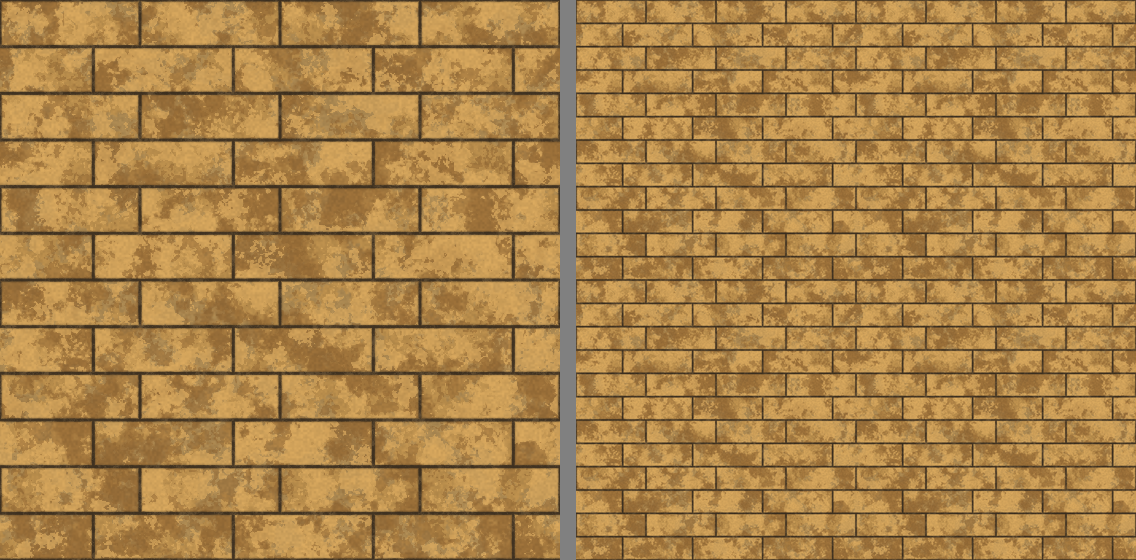
Left: one tile. Right: repeated 2 by 2.
Write a WebGL 1 fragment shader that draws this texture.

```glsl
precision highp float;

uniform vec2 u_resolution;

#define BRICKS vec2(4.0, 12.0)
#define ROW_SHIFT 0.66667
#define JOINT_HALF_WIDTH 0.0027
#define JOINT_SOFTNESS 0.0011
#define JOINT_WOBBLE 0.0016
#define BRICK_VARIATION 0.07
#define LIGHT vec3(0.83, 0.645, 0.36)
#define TAN vec3(0.72, 0.55, 0.295)
#define BROWN vec3(0.56, 0.395, 0.195)
#define OLIVE vec3(0.64, 0.52, 0.325)
#define MORTAR vec3(0.235, 0.185, 0.125)
#define MORTAR_DUST vec3(0.42, 0.34, 0.23)

float hash(vec2 p, float seed) {
  vec3 q = fract((p.xyx + seed * vec3(1.37, 2.71, 1.93)) * vec3(0.1031, 0.1030, 0.0973));
  q += dot(q, q.yzx + 33.33);
  return fract((q.x + q.y) * q.z);
}

// Value noise on a lattice that wraps at the canvas edges
float noise(vec2 uv, float cells, float seed) {
  vec2 p = uv * cells;
  vec2 i = floor(p);
  vec2 f = fract(p);
  f = f * f * (3.0 - 2.0 * f);
  vec2 a = mod(i, cells);
  vec2 b = mod(i + 1.0, cells);
  return mix(mix(hash(a, seed), hash(vec2(b.x, a.y), seed), f.x),
             mix(hash(vec2(a.x, b.y), seed), hash(b, seed), f.x), f.y);
}

float fbm(vec2 uv, float cells, float gain, float seed) {
  float sum = 0.0;
  float total = 0.0;
  float weight = 1.0;
  for (int octave = 0; octave < 5; octave++) {
    sum += weight * noise(uv, cells, seed);
    total += weight;
    weight *= gain;
    cells *= 2.0;
    seed += 7.3;
  }
  return sum / total;
}

// Mottled stone: soft clouds under crumbly flakes of several tints
vec3 stone(vec2 uv, float seed, float tone) {
  float cloud = fbm(uv, 14.0, 0.6, seed);
  float flakes = fbm(uv, 22.0, 0.8, seed + 11.0);
  float stain = fbm(uv, 15.0, 0.72, seed + 23.0);
  float moss = fbm(uv, 18.0, 0.75, seed + 37.0);
  float grain = noise(uv, 256.0, seed + 51.0);

  vec3 color = mix(TAN, LIGHT, 0.75 * smoothstep(0.38, 0.62, cloud + tone));
  color = mix(color, OLIVE, 0.7 * smoothstep(0.50, 0.60, moss));
  color = mix(color, BROWN, 0.65 * smoothstep(0.47, 0.64, stain - tone));
  color = mix(color, LIGHT, 0.75 * smoothstep(0.525, 0.555, flakes + 0.35 * (cloud - stain)));
  color = mix(color, BROWN, 0.5 * smoothstep(0.555, 0.585, 1.0 - flakes + 0.4 * (stain - 0.5)));
  return color * (0.95 + 0.1 * grain);
}

void main() {
  vec2 uv = gl_FragCoord.xy / u_resolution;
  float pixel = 1.0 / min(u_resolution.x, u_resolution.y);

  // Running bond: every other row is shifted
  vec2 grid = uv * BRICKS;
  float row = floor(grid.y);
  grid.x -= ROW_SHIFT * (1.0 - mod(row, 2.0));
  vec2 brick = mod(floor(grid), BRICKS);
  vec2 toEdge = (0.5 - abs(fract(grid) - 0.5)) / BRICKS;
  float edge = min(toEdge.x, toEdge.y);

  // Each brick has its own mottling and tone
  float seed = 40.0 * hash(brick, 3.0);
  float tone = BRICK_VARIATION * (hash(brick, 19.0) - 0.5);
  vec3 color = stone(uv, seed, tone);

  // Grime close to the joints
  color *= 1.0 - 0.16 * (1.0 - smoothstep(0.002, 0.007, edge));

  // Rough, dusty mortar
  float rough = fbm(uv, 64.0, 0.8, 5.0);
  float dust = smoothstep(0.48, 0.72, fbm(uv, 48.0, 0.85, 29.0));
  vec3 mortar = mix(MORTAR, MORTAR_DUST, 0.6 * dust) * (0.85 + 0.3 * rough);
  float soft = max(JOINT_SOFTNESS, 0.75 * pixel);
  float ragged = edge + JOINT_WOBBLE * (rough - 0.5);
  float joint = 1.0 - smoothstep(JOINT_HALF_WIDTH - soft, JOINT_HALF_WIDTH + soft, ragged);
  color = mix(color, mortar, 0.95 * joint);

  gl_FragColor = vec4(color, 1.0);
}
```
